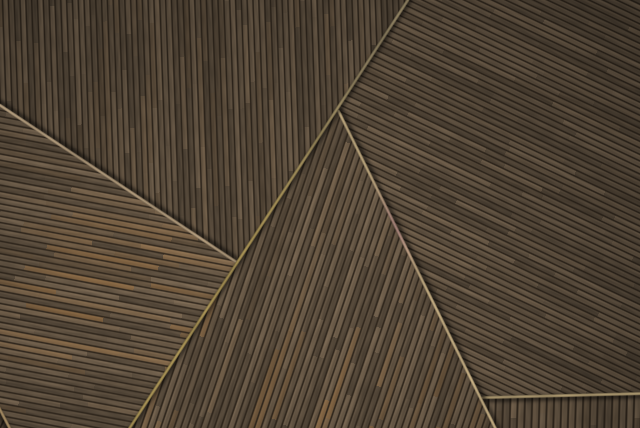
Write a Shadertoy shader that draws this texture.

```glsl
// Timber slat cladding: flat panels of narrow boards, each panel turned its own way,
// meeting at thin brass strips. Boards are repeated rows cut into hashed lengths,
// tinted by gradient noise; the strips are line segments with a soft shadow.

float hash(vec2 p) {
    vec3 q = fract(vec3(p.xyx) * 0.1031);
    q += dot(q, q.yzx + 33.33);
    return fract((q.x + q.y) * q.z);
}

vec2 gradient(vec2 cell) {
    float a = 6.2832 * hash(cell);
    return vec2(cos(a), sin(a));
}

float gradientNoise(vec2 p) {
    vec2 i = floor(p), f = fract(p), e = vec2(0.0, 1.0);
    vec2 u = f * f * f * (f * (f * 6.0 - 15.0) + 10.0);
    return mix(mix(dot(gradient(i), f), dot(gradient(i + e.yx), f - e.yx), u.x),
               mix(dot(gradient(i + e), f - e), dot(gradient(i + e.yy), f - e.yy), u.x), u.y);
}

// Positive on the left when walking from a to b
float side(vec2 p, vec2 a, vec2 b) {
    vec2 d = normalize(b - a);
    return d.x * (p.y - a.y) - d.y * (p.x - a.x);
}

float segmentDistance(vec2 p, vec2 a, vec2 b) {
    vec2 d = b - a;
    return length(p - a - d * clamp(dot(p - a, d) / dot(d, d), 0.0, 1.0));
}

// Rows of boards running along "dir"; "warmth" controls how many turn honey coloured
vec3 slats(vec2 p, vec2 dir, float pitch, float seed, float warmth, float pixel) {
    dir = normalize(dir);
    float along = dot(p, dir);
    float across = dot(p, vec2(-dir.y, dir.x)) / pitch;
    float row = floor(across) + 150.0 + seed * 37.0;
    float x = fract(across);
    // Random board lengths and tones
    float boardLength = 0.14 + 0.18 * hash(vec2(row, 3.0));
    float board = floor(along / boardLength + 7.0 * hash(vec2(row, 9.0))) + 40.0;
    float tone = hash(vec2(row, board));
    float grain = gradientNoise(vec2(along * 24.0, across * 2.5) + seed * 17.0);
    vec3 wood = vec3(0.346, 0.295, 0.235) * (0.83 + 0.32 * tone + 0.14 * grain);
    float honey = smoothstep(0.55, 0.95, hash(vec2(board + 11.0, row)));
    wood = mix(wood, vec3(0.53, 0.39, 0.235), 0.65 * honey * warmth);
    // Lit edge and the soft dark gap between boards
    float blur = 0.9 * pixel / pitch;
    wood *= 0.96 + 0.1 * smoothstep(0.3, 0.8, x);
    float face = 1.0 - smoothstep(0.37 - blur, 0.37 + blur, abs(x - 0.5));
    return mix(vec3(0.17, 0.138, 0.103), wood, face);
}

// Brass strip with a soft shadow displaced by "shadowOffset"
void strip(inout vec3 col, vec2 p, vec2 a, vec2 b, vec2 shadowOffset, vec3 metal, float pixel) {
    float halfWidth = 0.0034;
    float shadow = segmentDistance(p - shadowOffset, a, b) / 0.0075;
    col *= 1.0 - 0.45 * exp(-shadow * shadow);
    float d = segmentDistance(p, a, b);
    float t = side(p, a, b) / halfWidth;
    float sheen = 0.86 + 0.16 * gradientNoise(p * 14.0) + 0.2 * exp(-4.0 * t * t);
    float cover = 1.0 - smoothstep(halfWidth - 0.8 * pixel, halfWidth + 0.8 * pixel, d);
    col = mix(col, metal * sheen, cover);
}

void mainImage(out vec4 fragColor, in vec2 fragCoord) {
    vec2 p = fragCoord / iResolution.y;
    float pixel = 1.0 / iResolution.y;

    // Corners of the panels
    vec2 ridgeTop = vec2(0.953, 1.0), ridgeEnd = vec2(0.303, 0.0);
    vec2 leftStart = vec2(0.0, 0.754), leftEnd = vec2(0.553, 0.387);
    vec2 peak = vec2(0.791, 0.740), peakEnd = vec2(1.157, 0.0);
    vec2 sillStart = vec2(1.129, 0.071), sillEnd = vec2(1.52, 0.081);
    vec2 nookTop = vec2(-0.01, 0.062), nookEnd = vec2(0.025, -0.005);

    // Honey coloured areas
    vec2 w1 = (p - vec2(0.23, 0.31)) * vec2(3.2, 5.0);
    vec2 w2 = (p - vec2(0.74, 0.03)) * vec2(2.6, 4.5);
    float warmth = 0.1 + 0.9 * exp(-dot(w1, w1)) + 0.8 * exp(-dot(w2, w2));

    // Pick the panel
    vec3 col;
    if (side(p, ridgeTop, ridgeEnd) < 0.0) {
        if (side(p, leftStart, leftEnd) > 0.0)
            col = 0.93 * slats(p, vec2(0.035, -1.0), 0.0136, 1.0, 0.16, pixel);
        else if (side(p, nookTop, nookEnd) < 0.0)
            col = 0.8 * slats(p, vec2(0.5, 1.0), 0.0155, 6.0, 0.1, pixel);
        else
            col = 1.06 * slats(p, vec2(1.0, -0.19), 0.0143, 2.0, warmth, pixel);
    } else if (side(p, peak, peakEnd) < 0.0) {
        col = slats(p, vec2(0.34, 1.0), 0.0148, 3.0, warmth, pixel);
    } else if (side(p, sillStart, sillEnd) < 0.0) {
        col = 1.08 * slats(p, vec2(0.03, 1.0), 0.017, 5.0, 0.1, pixel);
    } else {
        col = slats(p, vec2(1.0, -0.47), 0.0138, 4.0, 0.05, pixel);
    }

    // Broad light falling off towards the corners
    vec2 q = p - vec2(0.6, 0.35);
    col *= 1.11 - 0.32 * dot(q, q) + 0.05 * gradientNoise(p * 3.0);

    // Strips over the joints
    strip(col, p, leftStart, leftEnd, vec2(0.003, 0.006), vec3(0.63, 0.55, 0.44), pixel);
    strip(col, p, sillStart, sillEnd, vec2(0.0, -0.006), vec3(0.60, 0.53, 0.39), pixel);
    float blush = exp(-200.0 * (p.y - 0.47) * (p.y - 0.47));
    vec3 paleBrass = mix(vec3(0.69, 0.61, 0.46), vec3(0.62, 0.49, 0.45), blush);
    strip(col, p, peak, peakEnd, vec2(0.006, 0.002), paleBrass, pixel);
    vec3 ridgeBrass = mix(vec3(0.61, 0.53, 0.31), vec3(0.50, 0.45, 0.34), smoothstep(0.4, 0.9, p.y));
    strip(col, p, ridgeTop, ridgeEnd, vec2(0.004, -0.002), ridgeBrass, pixel);
    strip(col, p, nookTop, nookEnd, vec2(-0.004, -0.002), vec3(0.58, 0.49, 0.35), pixel);
    fragColor = vec4(col, 1.0);
}
```
